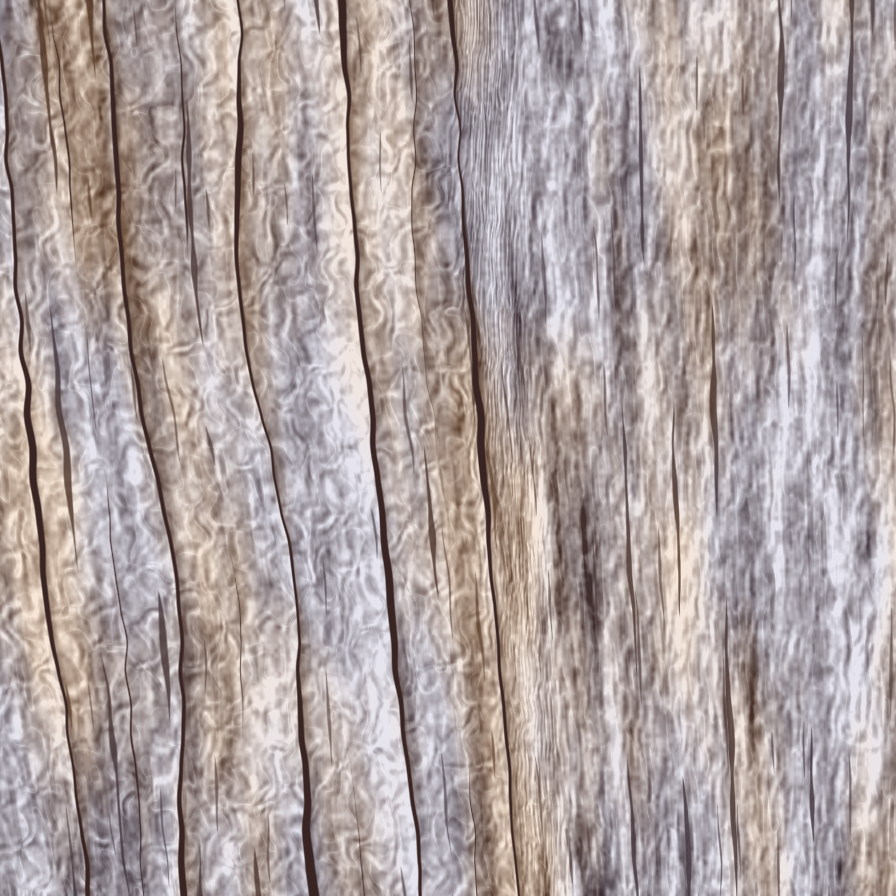
This texture is drawn by a Shadertoy shader. Its source:

```glsl
#define DEEP_BROWN vec3(0.20, 0.12, 0.11)
#define PALE_GREY vec3(0.90, 0.87, 0.87)
#define WARM_TINT vec3(0.035, 0.004, -0.045)
#define LEAN 0.10
#define CRACK_GAP 0.0625
#define CRACK_COUNT 9
#define CRACK_WIDTH 0.0065
#define BASE_TONE 0.72
#define BROAD_CONTRAST 0.55
#define STREAK_CONTRAST 0.85
#define FIBRE_CONTRAST 0.40

float hash(vec2 p) {
    vec3 q = fract(p.xyx * 0.1031);
    q += dot(q, q.yzx + 33.33);
    return fract((q.x + q.y) * q.z);
}

float noise(vec2 p) {
    vec2 cell = floor(p), f = fract(p);
    f = f * f * (3.0 - 2.0 * f);
    float low = mix(hash(cell), hash(cell + vec2(1, 0)), f.x);
    float high = mix(hash(cell + vec2(0, 1)), hash(cell + vec2(1, 1)), f.x);
    return mix(low, high, f.y);
}

float fbm(vec2 p) {
    float sum = 0.0, amp = 0.53;
    for (int i = 0; i < 4; i++) {
        sum += amp * noise(p);
        p = p * 2.03 + 17.3;
        amp *= 0.5;
    }
    return sum;
}

// Short tapered splits, at most one per cell
float slits(vec2 g, vec2 cells, float halfWidth, float share, float edge) {
    float column = floor(g.x * cells.x);
    vec2 q = vec2(g.x * cells.x, g.y * cells.y + 7.0 * hash(vec2(column, 3.0)));
    vec2 id = floor(q), f = fract(q) - 0.5;
    float dx = (f.x - 0.6 * (hash(id + 11.0) - 0.5)) / cells.x;
    dx += 0.004 * (noise(vec2(g.y * 22.0, id.x)) - 0.5);
    float reach = mix(0.15, 0.48, hash(id + 23.0));
    float taper = max(0.0, 1.0 - f.y * f.y / (reach * reach));
    float w = halfWidth * taper * (0.4 + noise(vec2(g.y * 30.0, id.x + 5.0)));
    float cover = 1.0 - smoothstep(w - edge, w + edge, abs(dx));
    return cover * smoothstep(0.0, 0.25, taper) * step(hash(id + 37.0), share);
}

void mainImage(out vec4 fragColor, in vec2 fragCoord) {
    vec2 uv = fragCoord / iResolution.y;
    float edge = max(0.0012, 0.8 / iResolution.y);

    // Grain space: leaning on the left, upright on the right
    float upright = smoothstep(0.45, 1.0, uv.x);
    vec2 g = uv;
    g.x -= LEAN * (1.0 - uv.y) * (1.0 - upright);
    g.x += 0.022 * (noise(uv * vec2(4.0, 3.0)) - 0.5);
    float flaky = smoothstep(0.48, 0.58, g.x);

    // Long cracks, with a lit lip on the left and a shaded wall on the right
    float core = 0.0, shade = 0.0, lip = 0.0, plank = 0.5;
    for (int i = 0; i < CRACK_COUNT; i++) {
        float k = float(i), seed = k * 13.7 + 2.0;
        float major = 1.0 - mod(k, 2.0);
        float d = g.x - k * CRACK_GAP - 0.016 * (hash(vec2(seed, 1.0)) - 0.5);
        d += 0.022 * (noise(vec2(uv.y * 3.0, seed)) - 0.5);
        d += 0.006 * (noise(vec2(uv.y * 28.0, seed + 4.0)) - 0.5);
        float opening = noise(vec2(uv.y * 3.5, seed + 7.0)) + 0.22 * major;
        opening = smoothstep(0.32, 0.62, opening) * mix(0.3, 1.0, major);
        float girth = noise(vec2(uv.y * 6.0, seed + 9.0));
        float w = CRACK_WIDTH * opening * mix(0.2, 1.0, girth * girth);
        float cover = 1.0 - smoothstep(w - edge, w + edge, abs(d));
        core = max(core, cover * smoothstep(0.05, 0.3, opening));
        float side = smoothstep(-0.002, 0.002, d);
        float depth = 0.25 + 0.75 * opening;
        shade = max(shade, side * depth * exp(-max(d, 0.0) / 0.009));
        lip = max(lip, (1.0 - side) * depth * exp(min(d, 0.0) / 0.007));
        plank = mix(plank, hash(vec2(seed, 5.0)), side);
    }

    // Weathered tone: broad stains, long streaks and worn-away gaps
    float tone = BASE_TONE + 0.16 * (plank - 0.5) * (1.0 - flaky);
    tone += BROAD_CONTRAST * (fbm(g * vec2(11.0, 4.0)) - 0.5);
    float streak = fbm(g * vec2(58.0, 5.0) + 40.0) - 0.5;
    tone += STREAK_CONTRAST * streak * mix(0.75, 1.1, flaky);
    float worn = smoothstep(0.55, 0.8, noise(g * vec2(125.0, 15.0)));
    float patches = smoothstep(0.38, 0.62, fbm(g * vec2(10.0, 5.0) + 70.0));
    tone -= worn * patches * mix(0.13, 0.24, flaky);

    // Raised fibres: curled on the left, combed straight on the right
    vec2 curl = vec2(noise(g * vec2(55.0, 40.0)), noise(g * vec2(50.0, 45.0) + 9.0));
    vec2 p = g * mix(vec2(135.0, 85.0), vec2(165.0, 55.0), flaky);
    p += 2.6 * (curl - 0.5) * (1.0 - 0.6 * flaky);
    float relief = noise(p) - noise(p + vec2(0.55, -0.45));
    tone += FIBRE_CONTRAST * relief;
    float hair = 1.0 - abs(2.0 * noise(p * vec2(0.8, 0.6) + 31.0) - 1.0);
    tone += 0.16 * (pow(hair, 4.0) - 0.3);
    tone += 0.18 * (noise(uv * vec2(240.0, 190.0)) - 0.5);

    // Shading and dark gaps
    tone += 0.14 * lip;
    tone *= 1.0 - 0.5 * shade;
    float split = slits(g, vec2(13.0, 2.6), 0.0032, 0.42, edge);
    split = max(split, slits(g + 3.1, vec2(34.0, 7.0), 0.0016, 0.32, edge) * 0.75);
    tone = mix(tone, 0.14, split * 0.85);
    tone = mix(clamp(tone, 0.08, 1.04), 0.03, core);

    // Brown to pale ramp, drifting between tan and bluish grey
    vec3 colour = mix(DEEP_BROWN, PALE_GREY, tone);
    float warmth = fbm(g * vec2(12.0, 2.5) + 90.0) - 0.5;
    colour += WARM_TINT * clamp(warmth * 6.0 + 0.5 * shade, -0.8, 1.3) * (1.0 - core);
    fragColor = vec4(clamp(colour, 0.0, 1.0), 1.0);
}
```
